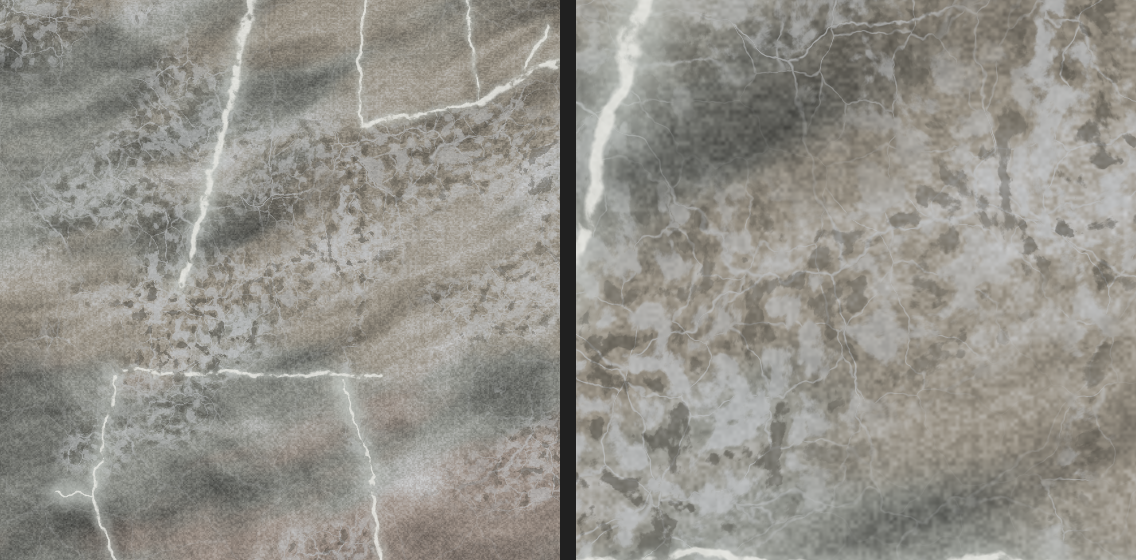
Left, the full canvas; right, a detail of the centre.
Reproduce this texture procedurally as a WebGL 1 fragment shader.

```glsl
precision highp float;
// Polished grey-brown marble: tilted strata, silvery crack webs and white calcite veins.
uniform vec2 u_resolution;

const float MEAN_TONE = 0.535;
const float STRATA_TILT = 0.26;
const float STRATA_CONTRAST = 0.52;
const float GRAIN_CONTRAST = 0.15;
const float FLOOR_HEIGHT = 0.33;     // below this the strata give way to mottling
const vec3 GREY_TINT = vec3(0.985, 1.0, 0.955);
const vec3 BROWN_TINT = vec3(1.06, 0.99, 0.89);
const vec3 ROSE_TINT = vec3(1.09, 0.97, 0.90);
const vec3 SILVER = vec3(0.74, 0.75, 0.76);
const vec3 MILK = vec3(0.75, 0.77, 0.75);
const vec3 CALCITE = vec3(0.90, 0.90, 0.88);
const vec3 SHADOW = vec3(0.30, 0.29, 0.26);

float hash(vec2 p) {
  return fract(sin(dot(p, vec2(127.1, 311.7))) * 43758.5453);
}

vec2 hash2(vec2 p) {
  return vec2(hash(p), hash(p + 57.3));
}

float noise(vec2 p) {
  vec2 i = floor(p), f = fract(p);
  f = f * f * (3.0 - 2.0 * f);
  return mix(mix(hash(i), hash(i + vec2(1, 0)), f.x),
             mix(hash(i + vec2(0, 1)), hash(i + 1.0), f.x), f.y);
}

float fbm(vec2 p) {
  float sum = 0.0, amp = 0.52;
  for (int i = 0; i < 5; i++) {
    sum += amp * noise(p);
    p = mat2(1.6, 1.2, -1.2, 1.6) * p + 7.3;
    amp *= 0.5;
  }
  return sum;
}

vec2 wobble(vec2 p) {
  return vec2(fbm(p), fbm(p + 31.7)) - 0.5;
}

// Thin lines between irregular cells; width is in canvas units.
float cracks(vec2 p, float scale, float width) {
  p *= scale;
  vec2 cell = floor(p);
  float near = 9.0, next = 9.0;
  for (int y = -1; y <= 1; y++) {
    for (int x = -1; x <= 1; x++) {
      vec2 c = cell + vec2(x, y);
      float d = length(c + hash2(c) - p);
      next = min(next, max(near, d));
      near = min(near, d);
    }
  }
  return 1.0 - smoothstep(0.0, 2.0 * width * scale, next - near);
}

// x: sharp core, y: soft milky halo around the segment a-b.
vec2 vein(vec2 p, vec2 a, vec2 b, float width, float halo) {
  vec2 ab = b - a;
  float d = length(p - a - ab * clamp(dot(p - a, ab) / dot(ab, ab), 0.0, 1.0));
  float edge = 1.0 / u_resolution.y;
  return vec2(1.0 - smoothstep(width * 0.4, width + edge, d), exp(-d * d / (halo * halo)));
}

void main() {
  vec2 p = gl_FragCoord.xy / u_resolution.y;
  float pixel = 1.0 / u_resolution.y;
  vec2 warp = wobble(p * 3.0);
  float below = 1.0 - smoothstep(-0.04, 0.04, p.y - FLOOR_HEIGHT + warp.x * 0.2);

  // Strata, mottling and grain
  float tilt = STRATA_TILT + 0.12 * (p.x - 0.5);
  vec2 q = mat2(cos(tilt), -sin(tilt), sin(tilt), cos(tilt)) * p;
  float strata = fbm(vec2(q.x * 1.7, q.y * 10.0) + warp * 1.3) - 0.5;
  float streaks = fbm(vec2(q.x * 6.0, q.y * 42.0) + warp * 4.0) - 0.5;
  float mottle = fbm(p * 8.0 + warp * 2.0) - 0.5;
  float grain = 0.6 * noise(p * 430.0) + 0.4 * noise(p * 210.0) - 0.5;
  float tone = MEAN_TONE + STRATA_CONTRAST * strata * (1.0 - 0.5 * below)
             + 0.2 * streaks * (1.0 - 0.6 * below) + (0.24 + 0.16 * below) * mottle
             + GRAIN_CONTRAST * grain;
  float warmth = smoothstep(0.40, 0.62, fbm(vec2(q.x * 2.2, q.y * 6.0) + 13.0));
  vec3 tint = mix(GREY_TINT, mix(BROWN_TINT, ROSE_TINT, below), warmth * 0.75);
  vec3 color = tone * mix(tint, vec3(1.0), smoothstep(0.55, 0.78, tone));

  // Silvery crack webs and crumbled patches
  vec2 bent = p + 0.07 * wobble(p * 9.0) + 0.025 * wobble(p * 38.0);
  vec2 seam = vein(bent, vec2(0.62, 0.34), vec2(0.64, 0.68), 0.008, 0.018);
  vec2 rubble = vein(bent, vec2(0.26, 0.46), vec2(0.38, 0.39), 0.003, 0.05);
  float patches = smoothstep(0.48, 0.66, fbm(vec2(q.x * 4.0, q.y * 6.5) + 4.0));
  float crumble = clamp(patches * 0.75 + seam.y * 0.8 + rubble.y, 0.0, 1.0);
  float web = max(cracks(bent, 8.0, 1.1 * pixel + 0.0008) * (0.2 + 0.5 * patches),
                  cracks(bent + 3.0, 23.0, pixel + 0.0005) * (0.08 + 0.6 * crumble));
  float specks = fbm(p * 75.0 + warp * 9.0);
  color = mix(color, SILVER, max(web, crumble * 0.75 * smoothstep(0.49, 0.66, specks)));
  color = mix(color, SHADOW, crumble * 0.5 * (1.0 - smoothstep(0.30, 0.41, specks)));

  // White veins with cloudy halos
  vec2 v = p + 0.028 * wobble(p * 11.0) + 0.018 * wobble(p * 45.0);
  float swell = 0.5 + noise(p * 17.0);
  vec2 broad = vein(v, vec2(0.46, 1.01), vec2(0.39, 0.75), 0.008 * swell, 0.023);
  broad = max(broad, vein(v, vec2(0.39, 0.75), vec2(0.32, 0.49), 0.006 * swell, 0.021));
  broad = max(broad, vein(v, vec2(0.61, 0.32), vec2(0.66, 0.15), 0.001, 0.024));
  broad = max(broad, vein(v, vec2(0.21, 0.33), vec2(0.17, 0.12), 0.002 * swell, 0.020));
  broad = max(broad, vein(v, vec2(0.10, 0.13), vec2(0.17, 0.12), 0.001, 0.026));
  vec2 sharp = vein(v, vec2(0.64, 0.78), vec2(0.85, 0.81), 0.004 * swell, 0.011);
  sharp = max(sharp, vein(v, vec2(0.85, 0.81), vec2(1.01, 0.90), 0.006 * swell, 0.013));
  sharp = max(sharp, vein(v, vec2(0.93, 0.86), vec2(0.98, 0.95), 0.003 * swell, 0.009));
  sharp = max(sharp, vein(v, vec2(0.65, 1.01), vec2(0.64, 0.78), 0.002 * swell, 0.009));
  sharp = max(sharp, vein(v, vec2(0.84, 1.01), vec2(0.85, 0.82), 0.0015 * swell, 0.007));
  sharp = max(sharp, vein(v, vec2(0.22, 0.34), vec2(0.68, 0.33), 0.0025 * swell, 0.010));
  sharp = max(sharp, vein(v, vec2(0.17, 0.12), vec2(0.20, -0.01), 0.003 * swell, 0.014));
  sharp = max(sharp, vein(v, vec2(0.66, 0.15), vec2(0.68, -0.01), 0.003 * swell, 0.012));
  float halo = max(broad.y, sharp.y * 0.7) * (0.35 + 0.5 * noise(p * 13.0 + 5.0));
  float core = max(broad.x, sharp.x) * smoothstep(0.22, 0.50, specks);
  color = mix(color, MILK, halo);
  color = mix(color, CALCITE, core * 0.85);
  gl_FragColor = vec4(color + 0.05 * grain, 1.0);
}
```
